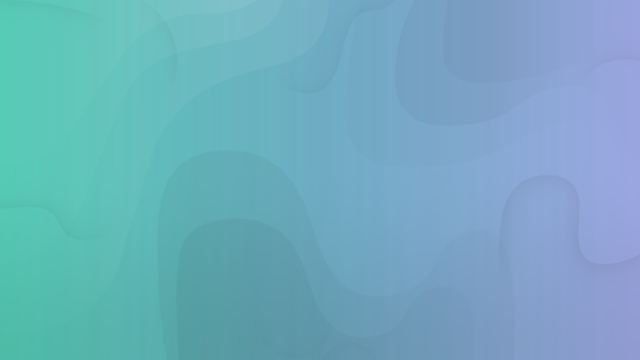
A WebGL 2 fragment shader for this background:

```glsl
#version 300 es
precision highp float;

uniform vec2 u_resolution;
out vec4 fragColor;

float hash(float n) {
    return fract(sin(n * 12.9898) * 43758.5453);
}

float smoothNoise(float x) {
    float cell = floor(x);
    return mix(hash(cell), hash(cell + 1.0), smoothstep(0.0, 1.0, x - cell));
}

// Signed distance to a closed quadratic B-spline, negative inside
float loopDistance(vec2 p, vec2 control[9]) {
    float nearest = 1e9;
    float side = 1.0;
    for (int i = 0; i < 9; i++) {
        vec2 middle = control[(i + 1) % 9];
        vec2 first = 0.5 * (control[i] + middle);
        vec2 last = 0.5 * (middle + control[(i + 2) % 9]);
        vec2 a = first;
        for (int k = 1; k <= 6; k++) {
            float t = float(k) / 6.0;
            vec2 b = mix(mix(first, middle, t), mix(middle, last, t), t);
            vec2 e = b - a;
            vec2 w = p - a;
            vec2 gap = w - e * clamp(dot(w, e) / dot(e, e), 0.0, 1.0);
            nearest = min(nearest, dot(gap, gap));
            bvec3 crossing = bvec3(p.y >= a.y, p.y < b.y, e.x * w.y > e.y * w.x);
            if (all(crossing) || !any(crossing)) side = -side;
            a = b;
        }
    }
    return side * sqrt(nearest);
}

// Antialiased coverage of the inside
float fill(float d) {
    float soft = 432.0 / u_resolution.y;
    return smoothstep(soft, -soft, d);
}

// Shade that starts at the edge and fades inward
float innerShadow(float d, float width) {
    return fill(d) * exp(min(d, 0.0) / width);
}

void main() {
    // Canvas of 768 by 432 units, y measured down from the top
    vec2 uv = gl_FragCoord.xy / u_resolution;
    vec2 p = vec2(uv.x, 1.0 - uv.y) * vec2(768.0, 432.0);

    // Teal to blue to lavender, darker toward the bottom
    vec3 teal = vec3(0.325, 0.795, 0.705);
    vec3 blue = vec3(0.43, 0.675, 0.765);
    vec3 lavender = vec3(0.61, 0.655, 0.885);
    vec3 color = mix(teal, blue, min(uv.x * 2.0, 1.0));
    color = mix(color, lavender, max(uv.x * 2.0 - 1.0, 0.0));
    color *= 1.0 - 0.07 * smoothstep(190.0, 432.0, p.y);

    // Nested light bands in the upper left
    float inner = loopDistance(p, vec2[9](vec2(-200, -200), vec2(345, -60), vec2(305, 18),
        vec2(180, 15), vec2(100, 135), vec2(60, 195), vec2(-80, 205), vec2(-200, 205), vec2(-250, 0)));
    float middle = loopDistance(p, vec2[9](vec2(-200, -200), vec2(350, -60), vec2(335, 40),
        vec2(215, 60), vec2(160, 88), vec2(125, 175), vec2(75, 305), vec2(-60, 330), vec2(-250, 200)));
    float outer = loopDistance(p, vec2[9](vec2(-250, -200), vec2(395, -60), vec2(395, 65),
        vec2(255, 95), vec2(190, 155), vec2(165, 245), vec2(120, 390), vec2(-80, 408), vec2(-250, 300)));
    float light = 0.008 + 0.047 * smoothstep(0.0, 320.0, p.x);
    color = mix(color, vec3(1.0), light * (fill(inner) + fill(middle) + fill(outer)));

    // Two dark hills along the bottom
    float hill = loopDistance(p, vec2[9](vec2(215, 520), vec2(185, 345), vec2(195, 180),
        vec2(350, 180), vec2(397, 357), vec2(505, 355), vec2(540, 275), vec2(622, 275), vec2(615, 560)));
    float core = loopDistance(p, vec2[9](vec2(222, 520), vec2(208, 350), vec2(222, 262),
        vec2(350, 262), vec2(388, 405), vec2(475, 405), vec2(500, 344), vec2(574, 344), vec2(565, 520)));
    float hillShade = mix(0.04, 0.018, smoothstep(280.0, 560.0, p.x));
    color *= 1.0 - hillShade * (fill(hill) + fill(core));

    // Nested dark lobes hanging from the upper right
    float wide = loopDistance(p, vec2[9](vec2(445, -60), vec2(415, 75), vec2(413, 200),
        vec2(565, 202), vec2(655, 147), vec2(735, 140), vec2(748, 240), vec2(850, 270), vec2(900, -200)));
    float mid = loopDistance(p, vec2[9](vec2(530, -60), vec2(472, 45), vec2(476, 150),
        vec2(590, 152), vec2(650, 103), vec2(728, 103), vec2(758, 205), vec2(850, 230), vec2(900, -200)));
    float small = loopDistance(p, vec2[9](vec2(555, -60), vec2(530, 25), vec2(533, 100),
        vec2(620, 100), vec2(700, 73), vec2(765, 75), vec2(790, 150), vec2(900, 150), vec2(900, -200)));
    float lobes = 0.015 * fill(wide) + 0.035 * fill(mid) + 0.025 * fill(small);
    color *= 1.0 - lobes * mix(1.0, 0.25, smoothstep(560.0, 740.0, p.x));

    // Curled edges with a soft shadow
    float wave = loopDistance(p, vec2[9](vec2(-60, 258), vec2(10, 249), vec2(62, 247),
        vec2(80, 289), vec2(120, 287), vec2(170, 268), vec2(250, 100), vec2(100, 0), vec2(-100, 0)));
    float drop = loopDistance(p, vec2[9](vec2(300, 75), vec2(345, 112), vec2(398, 112),
        vec2(418, 30), vec2(435, 12), vec2(475, 10), vec2(490, -60), vec2(350, -200), vec2(250, -50)));
    float curl = loopDistance(p, vec2[9](vec2(595, 340), vec2(605, 212), vec2(702, 208),
        vec2(688, 316), vec2(752, 318), vec2(800, 280), vec2(900, 300), vec2(900, 600), vec2(600, 600)));
    float shadow = innerShadow(wave, 9.0) * smoothstep(145.0, 80.0, p.x);
    shadow += innerShadow(drop, 14.0) * smoothstep(320.0, 385.0, p.x);
    shadow += 1.4 * innerShadow(curl, 16.0) * smoothstep(350.0, 260.0, p.y - 0.6 * max(p.x - 600.0, 0.0));

    // Round edges at the top left, top right and bottom
    float disc = length(p - vec2(125, 75)) - 88.0;
    shadow += innerShadow(disc, 10.0) * smoothstep(150.0, 205.0, p.x) * smoothstep(120.0, 70.0, p.y);
    float cap = 64.0 - length(p - vec2(750, 135));
    shadow += innerShadow(cap, 9.0) * smoothstep(680.0, 730.0, p.x) * smoothstep(110.0, 80.0, p.y);
    float bowl = length(p - vec2(354, 385)) - 45.0;
    shadow += 0.4 * innerShadow(bowl, 8.0) * smoothstep(365.0, 415.0, p.y);
    float bump = length(p - vec2(420, 447)) - 36.0;
    shadow += 0.5 * innerShadow(bump, 9.0);
    color *= 1.0 - 0.042 * shadow;

    // Faint vertical streaks
    color += 0.006 * (smoothNoise(p.x / 9.0) - 0.5);
    fragColor = vec4(color, 1.0);
}
```
